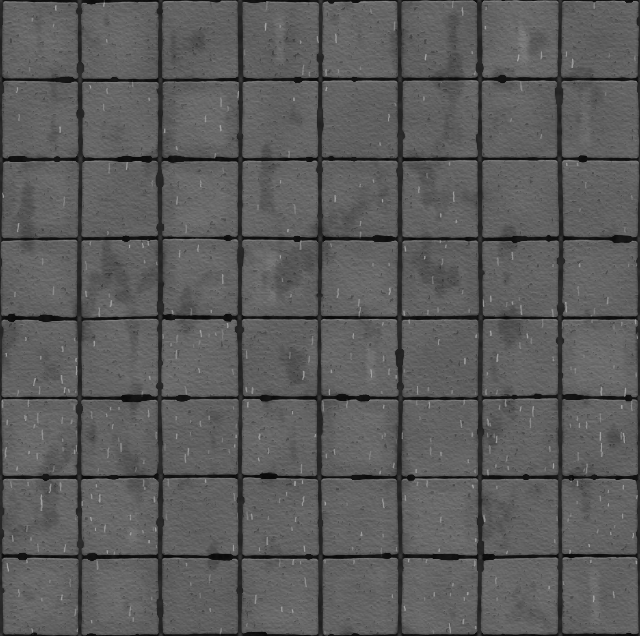
Reproduce this texture procedurally as a Shadertoy shader.

```glsl
const float TILES = 8.0;
const float TAU = 6.2832;

float hash(vec2 p, float seed) {
    vec3 q = fract(vec3(p.xyx + seed * 7.31) * vec3(0.1031, 0.1030, 0.0973));
    q += dot(q, q.yzx + 33.33);
    return fract((q.x + q.y) * q.z);
}

// Value noise over tile units; freq is a whole number of lattice cells per tile.
float wrapNoise(vec2 g, vec2 freq, float seed) {
    vec2 p = g * freq, period = freq * TILES;
    vec2 i = floor(p), f = fract(p);
    f = f * f * (3.0 - 2.0 * f);
    vec2 a = mod(i, period), b = mod(i + 1.0, period);
    return mix(mix(hash(a, seed), hash(vec2(b.x, a.y), seed), f.x),
               mix(hash(vec2(a.x, b.y), seed), hash(b, seed), f.x), f.y);
}

float fbm(vec2 g, vec2 freq, float seed) {
    float sum = 0.0, amp = 0.5;
    for (int i = 0; i < 4; i++) {
        sum += amp * wrapNoise(g, freq, seed + float(i));
        freq *= 2.0;
        amp *= 0.5;
    }
    return sum / 0.9375;
}

float roundedBox(vec2 p, vec2 halfSize, float radius) {
    vec2 q = abs(p) - halfSize + radius;
    return length(max(q, 0.0)) + min(max(q.x, q.y), 0.0) - radius;
}

// Pitted cement relief
float relief(vec2 g) {
    return 0.6 * wrapNoise(g, vec2(22.0, 32.0), 11.0) + 0.4 * wrapNoise(g, vec2(43.0, 57.0), 12.0);
}

// Short vertical paint scratches, at most one per lattice cell
float scratches(vec2 g, vec2 freq, float density, float seed, float aa) {
    vec2 id = mod(floor(g * freq), freq * TILES);
    float len = mix(0.012, 0.06, pow(hash(id, seed), 2.0));
    vec2 centre = mix(vec2(0.25), vec2(0.75), vec2(hash(id, seed + 1.0), hash(id, seed + 2.0)));
    vec2 p = (fract(g * freq) - centre) / freq;
    p.x += p.y * (hash(id, seed + 3.0) - 0.5) * 0.25;
    p.x += 0.012 * (wrapNoise(g, vec2(30.0), seed) - 0.5);
    float d = length(vec2(p.x, max(abs(p.y) - len, 0.0))) - 0.008;
    float present = step(hash(id, seed + 4.0), density);
    return present * (1.0 - smoothstep(-aa, aa, d)) * mix(0.35, 1.0, hash(id, seed + 5.0));
}

// Signed distance to the worn outline of one tile
float tileEdge(vec2 g, vec2 p, vec2 id) {
    vec2 shift = 0.012 * (vec2(hash(id, 20.0), hash(id, 21.0)) - 0.5);
    float d = roundedBox(p - shift, vec2(0.474, 0.481), 0.035);
    d += 0.018 * (fbm(g, vec2(9.0), 22.0) - 0.5);
    float chip = smoothstep(0.74, 0.9, wrapNoise(g, vec2(7.0), 26.0));
    return d + 0.035 * chip * smoothstep(-0.07, 0.0, d);
}

float tileShade(vec2 g, vec2 p, vec2 id, float d) {
    float shade = 0.39 + 0.022 * (hash(id, 30.0) - 0.5);
    shade += 0.07 * (fbm(g, vec2(2.0), 31.0) - 0.5);

    // Paler worn centre, stronger on some tiles
    float centre = 1.0 - smoothstep(-0.06, 0.06, roundedBox(p, vec2(0.31, 0.33), 0.06)
                 + 0.1 * (fbm(g, vec2(4.0), 35.0) - 0.5));
    shade += (centre - 0.35) * mix(0.0, 0.035, pow(hash(id, 36.0), 2.0));

    // Dark stains and a rare pale drip
    shade -= 0.07 * smoothstep(0.6, 0.8, fbm(g, vec2(3.0, 2.0), 40.0));
    float dripX = p.x - 0.5 * (hash(id, 44.0) - 0.5) + 0.06 * (fbm(g, vec2(6.0, 4.0), 45.0) - 0.5);
    float drip = (1.0 - smoothstep(0.02, 0.09, abs(dripX))) * (1.0 - smoothstep(0.2, 0.42, abs(p.y)));
    shade += 0.05 * drip * step(0.9, hash(id, 49.0));

    // Relief lit from above, with small pits
    float h = relief(g);
    shade += 0.12 * (h - relief(g + vec2(0.004, 0.014)));
    shade -= 0.11 * smoothstep(0.74, 0.9, h);

    // Bright upper lip, soft shading at the rim
    float rim = smoothstep(-0.035, -0.008, d);
    float lip = rim * smoothstep(0.44, 0.475, p.y);
    return shade + 0.09 * lip - 0.04 * rim * (1.0 - lip);
}

float jointShade(vec2 g, vec2 p) {
    float horizontal = smoothstep(-0.01, 0.01, abs(p.y) - abs(p.x));
    float shade = mix(0.15, 0.065, horizontal);
    shade += 0.09 * (fbm(g, vec2(12.0), 50.0) - 0.5);
    float crossing = 1.0 - smoothstep(0.01, 0.045, length(0.5 - abs(p)));
    return mix(shade, 0.25, 0.75 * crossing);
}

void mainImage(out vec4 fragColor, in vec2 fragCoord) {
    vec2 uv = fragCoord / iResolution.xy;
    vec2 g = uv * TILES;
    float aa = 0.7 * TILES / min(iResolution.x, iResolution.y);

    // Slightly uneven courses
    vec2 bent = g + 0.022 * (vec2(wrapNoise(g, vec2(1.0), 1.0), wrapNoise(g, vec2(1.0), 2.0)) - 0.5);
    vec2 id = mod(floor(bent), TILES);
    vec2 p = fract(bent) - 0.5;

    float d = tileEdge(g, p, id);
    float cover = 1.0 - smoothstep(-aa, aa, d);
    float shade = mix(jointShade(g, p), tileShade(g, p, id, d), cover);

    // Scratches gather in the upper courses
    float density = mix(0.05, 0.17, 0.5 - 0.5 * sin(TAU * (uv.y + 0.5))) * mix(0.4, 1.6, hash(id, 60.0));
    float paint = scratches(g, vec2(7.0, 5.0), density, 61.0, aa);
    paint = max(paint, scratches(g, vec2(11.0, 7.0), 0.35 * density, 71.0, aa));
    shade = mix(shade, 0.72, 0.8 * paint * mix(0.3, 1.0, cover));

    fragColor = vec4(vec3(clamp(shade, 0.0, 1.0)), 1.0);
}
```
